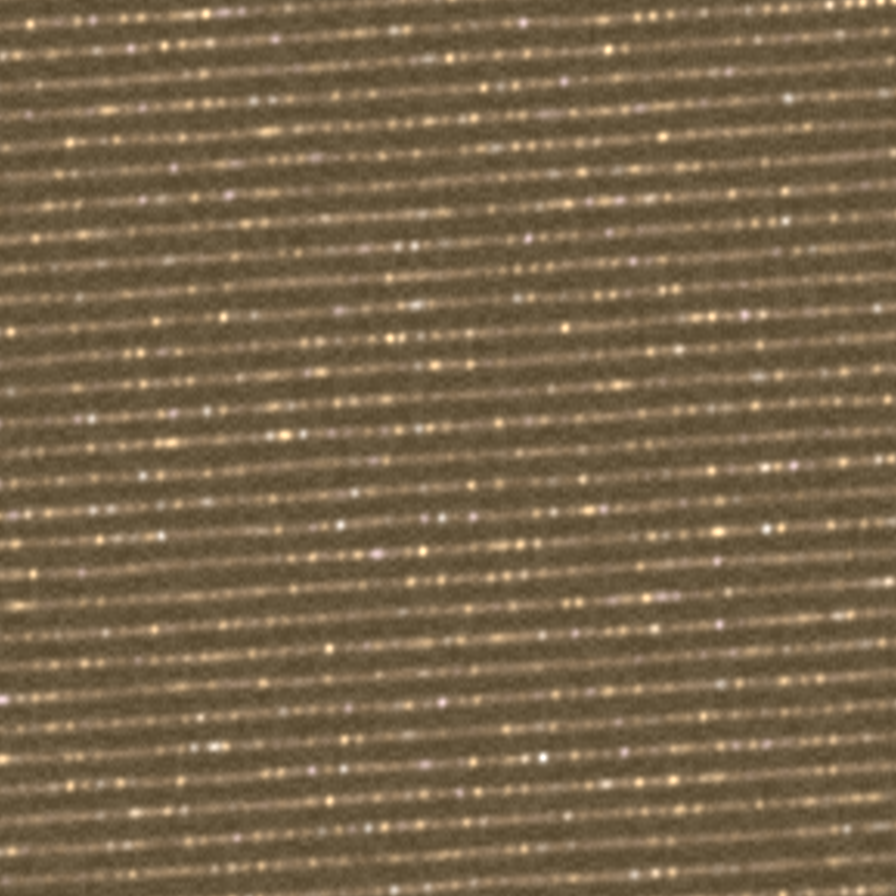
Give the GLSL for this texture, as a Shadertoy shader.

```glsl
const float ROWS = 29.26;          // threads down the canvas
const float BEADS = 55.0;          // glints across the canvas
const float SLOPE = 0.063;         // rise of each thread to the right
const float ROW_SHIFT = 0.08;
const float WOBBLE = 0.10;         // vertical wander, in rows
const float THREAD_WIDTH = 0.20;   // soft half width, in rows
const float BEAD_RADIUS = 0.0060;  // in canvas units
const float BEAD_JITTER = 0.35;    // in bead pitches
const float GRAIN = 0.075;
const vec2 GRAIN_SCALE = vec2(130.0, 170.0);

const vec3 CLOTH = vec3(0.385, 0.325, 0.225);
const vec3 THREAD = vec3(0.545, 0.455, 0.350);
const vec3 WARM_GLINT = vec3(1.00, 0.86, 0.66);
const vec3 COOL_GLINT = vec3(0.82, 0.90, 1.00);
const vec3 VIOLET_GLINT = vec3(0.78, 0.72, 0.90);

float hash(vec2 p) {
    return fract(sin(dot(p, vec2(127.1, 311.7))) * 43758.5453);
}

float noise(vec2 p) {
    vec2 cell = floor(p);
    vec2 f = fract(p);
    f = f * f * (3.0 - 2.0 * f);
    float low = mix(hash(cell), hash(cell + vec2(1.0, 0.0)), f.x);
    float high = mix(hash(cell + vec2(0.0, 1.0)), hash(cell + 1.0), f.x);
    return mix(low, high, f.y);
}

vec3 glintTint(vec2 id) {
    float kind = hash(id + 41.3);
    vec3 tint = mix(WARM_GLINT, COOL_GLINT, smoothstep(0.55, 0.85, kind));
    return mix(tint, VIOLET_GLINT, step(0.88, kind));
}

// Light added by the beads of one row; offsetY is in canvas units.
vec3 beadLight(float x, float row, float offsetY) {
    float along = x * BEADS + hash(vec2(row, 7.7));
    vec3 light = vec3(0.0);
    for (int i = -2; i <= 2; i++) {
        vec2 id = vec2(floor(along) + float(i), row);
        float center = id.x + 0.5 + BEAD_JITTER * (hash(id + 3.1) - 0.5);
        float stretch = mix(0.85, 1.7, pow(hash(id + 9.2), 5.0));
        vec2 d = vec2((along - center) / (BEADS * stretch), offsetY) / BEAD_RADIUS;
        float cluster = mix(0.45, 1.45, noise(vec2(id.x * 0.22, row * 5.3)));
        float level = mix(0.06, 0.50, pow(hash(id + 17.9), 2.6)) * cluster;
        light += glintTint(id) * level * exp(-dot(d, d));
    }
    return light;
}

void mainImage(out vec4 fragColor, in vec2 fragCoord) {
    vec2 uv = fragCoord / iResolution.xy;

    // Slanted rows with a slight wander
    float across = (uv.y - SLOPE * uv.x) * ROWS + ROW_SHIFT;
    float row = floor(across);
    float wander = WOBBLE * (noise(vec2(uv.x * 9.0, row * 3.7)) - 0.5);
    float offset = across - row - 0.5 + wander;

    // Grainy cloth
    float grain = noise(uv * GRAIN_SCALE) + 0.5 * noise(uv.yx * GRAIN_SCALE * 1.7 + 31.0);
    vec3 color = CLOTH + GRAIN * (grain - 0.75);

    // Soft thread of uneven strength
    float profile = exp(-pow(offset / THREAD_WIDTH, 2.0));
    float strength = mix(0.65, 1.2, noise(vec2(uv.x * 22.0, row * 8.1)));
    color += (THREAD - CLOTH) * profile * strength;

    // Glints along the thread
    color += beadLight(uv.x, row, offset / ROWS);

    fragColor = vec4(clamp(color, 0.0, 1.0), 1.0);
}
```
